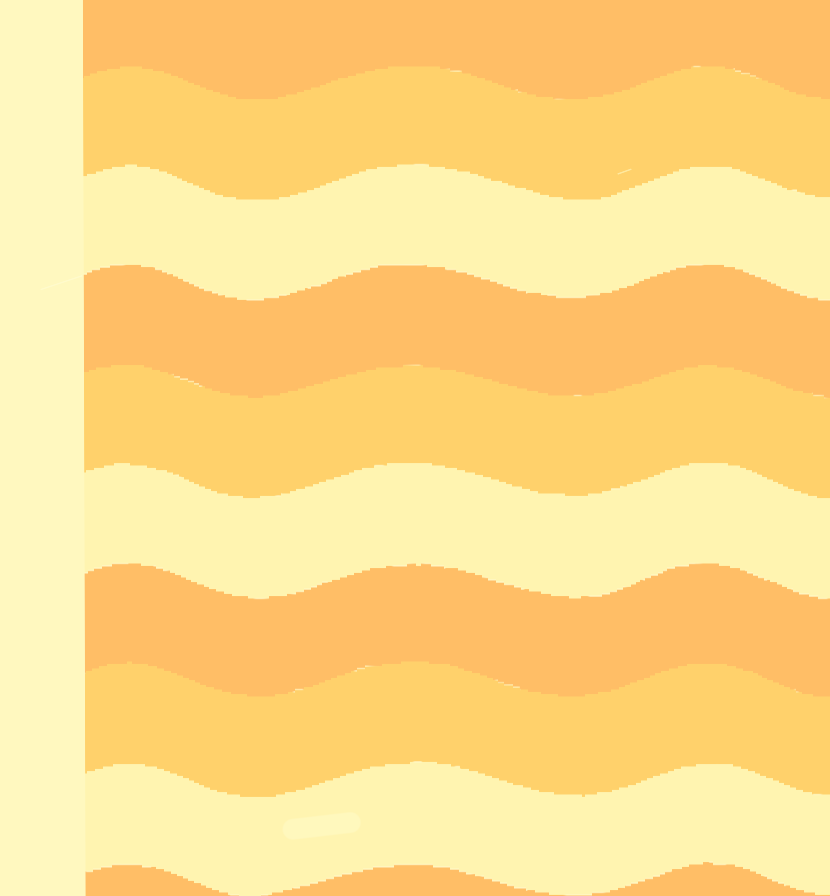
Give the GLSL for this pattern, as a Shadertoy shader.

```glsl
const vec3 ORANGE = vec3(1.0, 0.745, 0.40);
const vec3 YELLOW = vec3(1.0, 0.82, 0.42);
const vec3 CREAM = vec3(1.0, 0.957, 0.69);
const vec3 PALE = vec3(1.0, 0.973, 0.75);

const float PI = 3.14159265;
const float BANDS = 9.0;          // band heights per canvas height
const float FIRST_CREST = 0.0735; // depth of the first edge at its crest
const float AMPLITUDE = 0.0185;
const float STAIR = 1.0 / 384.0;  // height of one step along an edge

float hash(vec2 p) {
    vec3 q = fract(vec3(p.xyx) * 0.1031);
    q += dot(q, q.yzx + 33.33);
    return fract((q.x + q.y) * q.z);
}

// Smooth noise along x, different for each row
float rowNoise(float x, float row) {
    float cell = floor(x);
    float t = smoothstep(0.0, 1.0, x - cell);
    return mix(hash(vec2(cell, row)), hash(vec2(cell + 1.0, row)), t);
}

// Coverage of a shape from its signed distance
float fill(float dist, float px) {
    return 1.0 - smoothstep(-0.5 * px, 0.5 * px, dist);
}

float capsule(vec2 p, vec2 a, vec2 b, float radius) {
    vec2 pa = p - a, ba = b - a;
    return length(pa - ba * clamp(dot(pa, ba) / dot(ba, ba), 0.0, 1.0)) - radius;
}

// Drop below the crest, with slightly uneven wavelengths
float waveDrop(float x, float amplitude) {
    float u = (x - 0.1432) / 0.160;
    u += 0.115 * sin(2.0 * PI * u / 4.4);
    return amplitude * (1.0 - cos(PI * u));
}

// Depth of one hand-drawn, stepped edge
float edgeDepth(float x, float row) {
    float depth = FIRST_CREST + row / BANDS + waveDrop(x, AMPLITUDE);
    depth += 0.005 * (rowNoise(x * 12.0, row + 7.0) - 0.5);
    depth += 0.0015 * (rowNoise(x * 75.0, row + 31.0) - 0.5);
    return (floor(depth / STAIR) + 0.5) * STAIR;
}

vec3 bandColor(float index) {
    float kind = mod(index, 3.0);
    return kind < 0.5 ? ORANGE : kind < 1.5 ? YELLOW : CREAM;
}

vec3 wavyBands(vec2 p, float px) {
    float depth = 1.0 - p.y;
    float position = (depth - FIRST_CREST - waveDrop(p.x, AMPLITUDE)) * BANDS;
    float row = max(floor(position + 0.5), 0.0);
    float dist = depth - edgeDepth(p.x, row);
    vec3 color = mix(bandColor(row + 1.0), bandColor(row), fill(dist, px));

    // Broken light fringe, strongest where cream meets orange
    float creamEdge = step(1.5, mod(row, 3.0));
    float gate = mix(0.86, 0.4, creamEdge);
    float broken = smoothstep(gate, gate + 0.1, rowNoise(p.x * 45.0, row + 53.0));
    float fringe = fill(abs(dist) - 0.0009, px) * broken;
    return mix(color, vec3(1.0, 0.98, 0.80), 0.65 * fringe);
}

void mainImage(out vec4 fragColor, in vec2 fragCoord) {
    float px = 1.0 / iResolution.y;
    vec2 p = fragCoord * px;
    vec3 color = wavyBands(p, px);

    // Faint smudge and scratch on the bands
    float smudge = capsule(p, vec2(0.327, 0.0745), vec2(0.391, 0.082), 0.0115);
    color = mix(color, PALE, 0.85 * fill(smudge, 2.0 * px));
    float nick = capsule(p, vec2(0.690, 0.806), vec2(0.704, 0.811), 0.0008);
    color = mix(color, PALE, 0.6 * fill(nick, px));

    // Plain margin with a slightly slanted side
    float margin = p.x - mix(0.0955, 0.0925, p.y);
    color = mix(color, PALE, fill(margin, px));
    float scratch = capsule(p, vec2(0.046, 0.677), vec2(0.091, 0.692), 0.0007);
    color = mix(color, vec3(1.0, 0.99, 0.85), 0.5 * fill(scratch, px));

    fragColor = vec4(color, 1.0);
}
```
